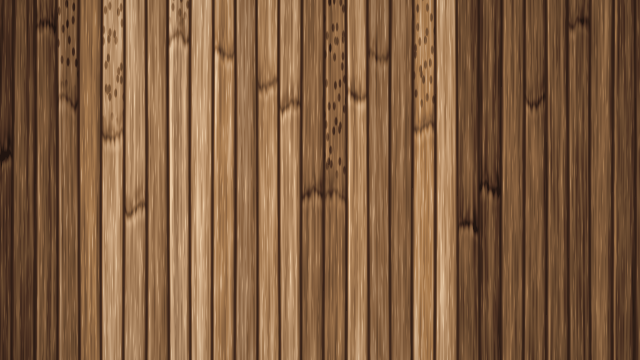
This texture is drawn by a WebGL 1 fragment shader. Its source:

```glsl
precision highp float;
// Upright bamboo slats, about 29 across and unbroken from bottom to top.
// Each slat gets a tone from layered sines, long fibres from stretched
// cellular noise, dark seams, and often a scarred growth node.
uniform vec2 u_resolution;

const float SLATS = 28.8;
const float FIRST_SEAM = 0.43;

float hash(vec2 p) {
  return fract(sin(dot(p, vec2(12.99, 78.23))) * 43758.5);
}

// Distance to the nearest jittered point of a unit grid.
float cellular(vec2 p) {
  vec2 cell = floor(p);
  float nearest = 2.0;
  for (int j = -1; j <= 1; j++) {
    for (int i = -1; i <= 1; i++) {
      vec2 c = cell + vec2(float(i), float(j));
      vec2 point = c + vec2(hash(c), hash(c + 31.7));
      nearest = min(nearest, distance(p, point));
    }
  }
  return nearest;
}

float ramp(float a, float b, float x) {
  return clamp((x - a) / (b - a), 0.0, 1.0);
}

// Tone 0..1 to wood colour, from burnt seam to pale straw.
vec3 woodColor(float tone, float greyness) {
  vec3 burnt = vec3(0.13, 0.08, 0.06);
  vec3 umber = vec3(0.30, 0.19, 0.13);
  vec3 brown = vec3(0.40, 0.28, 0.18);
  vec3 tan1 = vec3(0.52, 0.37, 0.24);
  vec3 honey = mix(vec3(0.66, 0.47, 0.28), vec3(0.64, 0.50, 0.37), greyness);
  vec3 straw = vec3(0.77, 0.62, 0.47);
  vec3 pale = vec3(0.88, 0.76, 0.62);
  vec3 c = mix(burnt, umber, ramp(0.13, 0.30, tone));
  c = mix(c, brown, ramp(0.30, 0.40, tone));
  c = mix(c, tan1, ramp(0.40, 0.52, tone));
  c = mix(c, honey, ramp(0.52, 0.65, tone));
  c = mix(c, straw, ramp(0.65, 0.77, tone));
  return mix(c, pale, ramp(0.77, 0.90, tone));
}

// Dark at the left, pale left of centre, dark again at the right.
float slatTone(float id) {
  float tone = 0.36 + 0.29 * smoothstep(1.5, 5.0, id);
  tone -= 0.07 * smoothstep(12.0, 16.0, id);
  tone -= 0.16 * smoothstep(19.8, 21.2, id);
  float swing = mix(0.05, 0.10, smoothstep(2.0, 5.0, id));
  swing -= 0.05 * smoothstep(19.0, 22.0, id);
  return tone + swing * cos(1.745 * (id - 5.3)) + 0.08 * (hash(vec2(id, 4.0)) - 0.5);
}

// Grain running along the slat: ridges, broad streaks, fibres, scratches.
float grain(float s, float y, float id) {
  float phase = 6.28 * hash(vec2(id, 9.0));
  float shift = id * 7.3;
  float ridges = sin(s * 8.0 + phase + 0.5 * sin(y * 3.0 + id));
  ridges += 0.7 * sin(s * 21.0 + phase * 3.0) + 0.5 * sin(s * 43.0 + phase * 5.0);
  float streaks = cellular(vec2(s * 4.0, y * 1.3 + shift)) - 0.45;
  float fibres = cellular(vec2(s * 9.0, y * 5.0 + shift)) - 0.45;
  float scratches = 1.0 - smoothstep(0.06, 0.24, cellular(vec2(s * 8.0, y * 8.0 + shift + 50.0)));
  return 0.032 * ridges + 0.16 * streaks + 0.20 * fibres + 0.09 * scratches;
}

// Growth node: a ragged dark ring, a brown smudge and a pale lip below.
float node(float s, float across, float d, float id) {
  float ragged = cellular(vec2(s * 6.0, d * 14.0 + id * 3.0));
  float bent = d + 0.010 * sin(across * 6.0 + id) + 0.02 * (ragged - 0.45);
  float ring = exp(-pow(bent / 0.010, 2.0));
  float smudge = exp(-pow((bent - 0.015) / 0.045, 2.0)) * smoothstep(0.15, 0.7, ragged);
  float lip = exp(-pow((bent + 0.028) / 0.014, 2.0));
  return 0.10 * lip - 0.21 * ring - 0.20 * smudge;
}

// Dark dashes sprinkled on the stretch above a node.
float dashes(float s, float y, float d, float id) {
  float spot = cellular(vec2(s * 3.6, y * 20.0 + id * 5.0));
  return (1.0 - smoothstep(0.14, 0.32, spot)) * smoothstep(0.02, 0.09, d);
}

void main() {
  vec2 uv = gl_FragCoord.xy / u_resolution;
  float s = uv.x * SLATS + FIRST_SEAM;
  s += 0.03 * sin(uv.y * 3.0 + s * 1.4);
  float id = floor(s);
  float across = fract(s);
  float pixel = SLATS / u_resolution.x;

  float tone = slatTone(id) + 0.02 + grain(s, uv.y, id);

  // Nodes on about half the slats, mostly in the upper part
  float height = mix(0.03, 0.97, sqrt(hash(vec2(id, 17.0))));
  float hasNode = step(0.42, hash(vec2(id, 23.0)));
  float d = uv.y - height;
  tone += hasNode * node(s, across, d, id) * mix(0.5, 1.0, hash(vec2(id, 29.0)));
  float hasDashes = hasNode * step(0.78, hash(vec2(id, 37.0)));
  tone -= 0.24 * hasDashes * dashes(s, uv.y, d, id);

  // Rounded sides, a lit left edge on some slats, and the seam
  float edge = min(across, 1.0 - across);
  tone -= 0.09 * smoothstep(0.70, 1.0, across);
  float lit = exp(-pow((across - 0.13) / 0.05, 2.0));
  tone += 0.16 * lit * smoothstep(0.4, 1.0, hash(vec2(id, 41.0)));
  float seam = 1.0 - smoothstep(0.01, 0.07 + pixel, edge);
  tone = mix(tone, 0.17, 0.85 * seam);

  vec3 color = woodColor(tone, hash(vec2(id, 53.0)));
  vec2 offCentre = uv - 0.5;
  color *= 1.04 - 0.22 * dot(offCentre, offCentre);
  gl_FragColor = vec4(color, 1.0);
}
```
